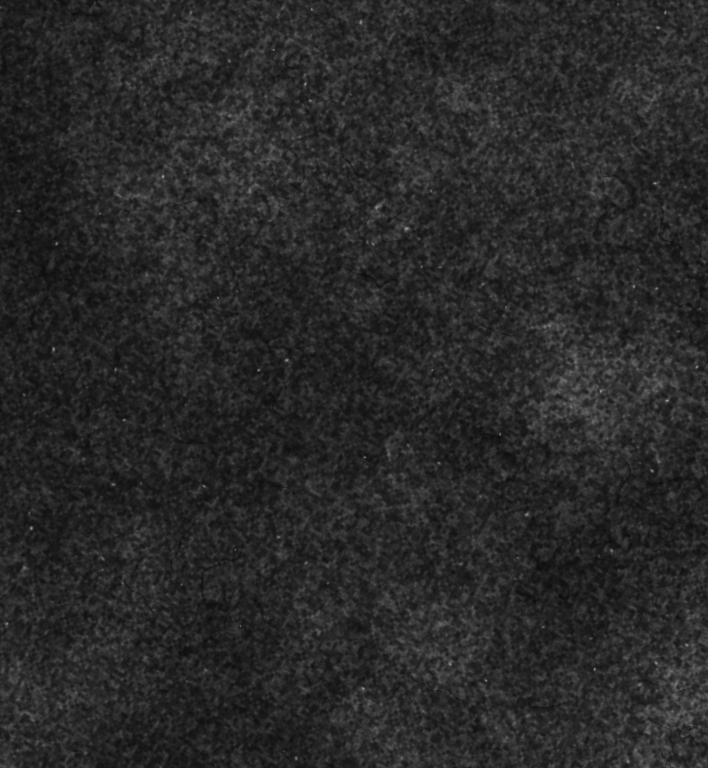
This texture is drawn by a Shadertoy shader. Its source:

```glsl
// Integer hash to three values in 0..1
vec3 hash3(ivec2 cell, int seed) {
    uvec3 v = uvec3(cell.x, cell.y, seed) * 1664525u + 1013904223u;
    v.x += v.y * v.z; v.y += v.z * v.x; v.z += v.x * v.y;
    v ^= v >> 16u;
    v.x += v.y * v.z; v.y += v.z * v.x; v.z += v.x * v.y;
    return vec3(v >> 8u) / 16777216.0;
}

mat2 rotate(float a) {
    return mat2(cos(a), sin(a), -sin(a), cos(a));
}

float noise(vec2 p, int seed) {
    ivec2 i = ivec2(floor(p));
    vec2 f = fract(p);
    f = f * f * (3.0 - 2.0 * f);
    float low = mix(hash3(i, seed).x, hash3(i + ivec2(1, 0), seed).x, f.x);
    float high = mix(hash3(i + ivec2(0, 1), seed).x, hash3(i + ivec2(1, 1), seed).x, f.x);
    return mix(low, high, f.y);
}

float fbm(vec2 p, int seed) {
    float sum = 0.0, weight = 0.5;
    for (int k = 0; k < 5; k++) {
        sum += weight * noise(p, seed + k);
        p = rotate(0.65) * p * 2.03;
        weight *= 0.5;
    }
    return sum / 0.97;
}

// Thin broken lines along the middle level of a warped noise field
float creases(vec2 p, float frequency, float width, int seed) {
    vec2 warp = vec2(noise(p * 75.0, seed + 1), noise(p * 75.0, seed + 2)) - 0.5;
    vec2 q = rotate(0.4) * (p + warp * 0.014) * frequency;
    float line = 1.0 - smoothstep(0.0, width * frequency, abs(noise(q, seed) - 0.5));
    return line * smoothstep(0.46, 0.68, fbm(p * 11.0, seed + 3));
}

// Short, slightly bent pale rubs
float scuffs(vec2 p) {
    float sum = 0.0;
    for (int k = 0; k < 26; k++) {
        vec3 place = hash3(ivec2(k, 7), 40);
        vec3 form = hash3(ivec2(k, 9), 41);
        vec2 q = rotate(form.x * 3.14) * (p - vec2(place.x * 0.95, 0.25 + place.y * 0.62));
        q.y += (form.y - 0.5) * 22.0 * q.x * q.x;
        q /= vec2(0.011 + 0.014 * form.z, 0.0025 + 0.003 * place.z);
        sum += exp(-dot(q, q)) * (0.35 + 0.65 * form.y);
    }
    return sum * (0.3 + 1.2 * noise(p * 120.0, 44));
}

// Sparse bright dots, one candidate per cell
float specks(vec2 p) {
    vec2 q = p * 48.0;
    ivec2 home = ivec2(floor(q));
    float sum = 0.0;
    for (int y = -1; y <= 1; y++)
    for (int x = -1; x <= 1; x++) {
        ivec2 cell = home + ivec2(x, y);
        vec3 h = hash3(cell, 60);
        vec3 size = hash3(cell, 61);
        vec2 d = (q - vec2(cell) - h.xy) * rotate(size.z * 6.28) * vec2(1.0, 0.7);
        float radius = 0.05 + 0.05 * size.x;
        sum += step(0.87, h.z) * size.y * size.y * exp(-dot(d, d) / (radius * radius));
    }
    return sum;
}

void mainImage(out vec4 fragColor, in vec2 fragCoord) {
    vec2 p = fragCoord / iResolution.y;

    // Broad worn and dark areas
    float tone = 1.0 * (fbm(p * 4.0, 10) - 0.5) + 0.45 * (fbm(p * 17.0, 16) - 0.5);
    tone += 0.24 * exp(-14.0 * dot(p - vec2(0.86, 0.12), p - vec2(0.86, 0.12)));
    tone += 0.20 * exp(-12.0 * dot(p - vec2(0.85, 0.84), p - vec2(0.85, 0.84)));
    tone -= 0.14 * exp(-16.0 * dot(p - vec2(0.48, 0.64), p - vec2(0.48, 0.64)));

    // Fine grain
    tone += 0.90 * (noise(rotate(0.5) * p * 225.0, 22) - 0.5);
    tone += 0.50 * (noise(rotate(1.1) * p * 120.0, 23) - 0.5);
    tone += 0.35 * (noise(rotate(0.2) * p * 390.0, 24) - 0.5);

    // Wrinkles and wear
    tone -= 0.42 * creases(p, 24.0, 0.0024, 30);
    tone -= 0.34 * creases(p + 3.7, 58.0, 0.0022, 35);
    tone += 0.60 * scuffs(p);

    float shade = 0.150 * exp(tone) + 0.42 * specks(p);
    fragColor = vec4(vec3(clamp(shade, 0.05, 0.75)), 1.0);
}
```
